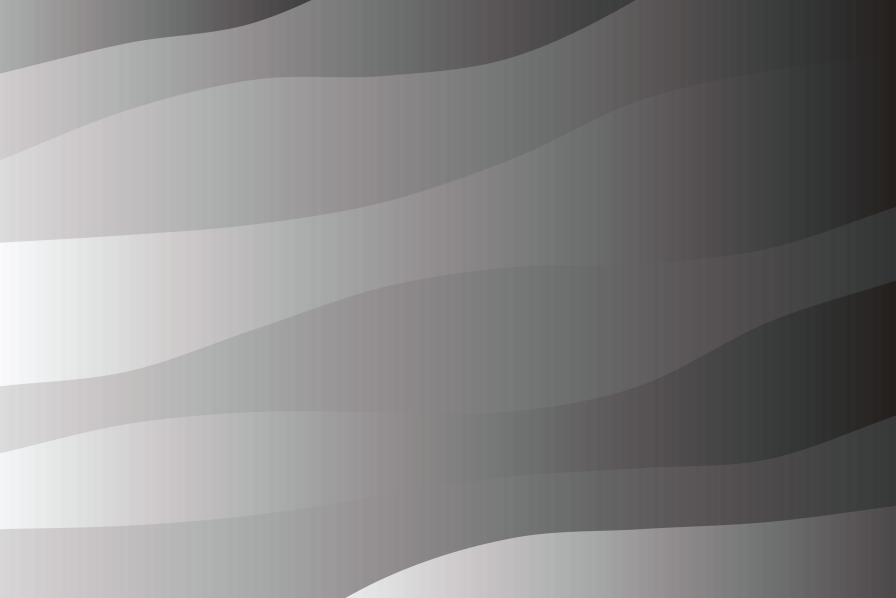
Reproduce this background procedurally as a Shadertoy shader.

```glsl
// Overlapping wavy grey bands, each shaded from light at the left to dark
// at the right. Every band starts at a smooth curve, given by eight evenly
// spaced depths below the top, and covers the bands painted before it.

// Cubic weight of a control value at signed distance d from it
float splineWeight(float d) {
    d = abs(d);
    if (d < 1.0) return (1.5 * d - 2.5) * d * d + 1.0;
    if (d < 2.0) return ((-0.5 * d + 2.5) * d - 4.0) * d + 2.0;
    return 0.0;
}

// Smooth curve through eight depths, extended straight past both ends
float waveDepth(float x, vec4 left, vec4 right) {
    float s = x * 7.0;
    float depth = (2.0 * left.x - left.y) * splineWeight(s + 1.0)
                + (2.0 * right.w - right.z) * splineWeight(s - 8.0);
    for (int i = 0; i < 4; i++) {
        depth += left[i] * splineWeight(s - float(i));
        depth += right[i] * splineWeight(s - float(i + 4));
    }
    return depth;
}

// Brightness from four evenly spaced stops
float ramp(float x, vec4 stops) {
    float s = x * 3.0;
    float tone = mix(stops.x, stops.y, clamp(s, 0.0, 1.0));
    tone = mix(tone, stops.z, clamp(s - 1.0, 0.0, 1.0));
    return mix(tone, stops.w, clamp(s - 2.0, 0.0, 1.0));
}

// Lay a shaded band over everything below its upper edge
float cover(float tone, vec2 p, float edge, vec4 stops) {
    float soft = 0.7 / iResolution.y;
    return mix(tone, ramp(p.x, stops), smoothstep(-soft, soft, p.y - edge));
}

// Faint vertical grain from layered sines
float grain(float x) {
    return 0.0025 * (sin(x * 410.0) + sin(x * 673.0 + 1.3));
}

// Greys drift between warm and neutral as they darken
vec3 tint(float tone) {
    float warmth = 0.003 + 0.007 * cos(6.2832 * (tone - 0.56) / 0.225);
    vec3 color = vec3(tone) + warmth * vec3(1.0, -0.7, -0.4);
    color += vec3(0.004, 0.0, -0.014) * (1.0 - smoothstep(0.11, 0.2, tone));
    return color + vec3(-0.008, 0.004, 0.012) * smoothstep(0.9, 0.98, tone);
}

void mainImage(out vec4 fragColor, in vec2 fragCoord) {
    // x runs to the right, y is the depth below the top
    vec2 p = fragCoord / iResolution.xy;
    p.y = 1.0 - p.y;

    // Bands from top to bottom
    float tone = ramp(p.x, vec4(0.68, 0.26, 0.20, 0.20));
    float edge = waveDepth(p.x, vec4(0.123, 0.072, 0.037, -0.062),
                                vec4(-0.19, -0.29, -0.39, -0.49));
    tone = cover(tone, p, edge, vec4(0.81, 0.52, 0.25, 0.15));

    edge = waveDepth(p.x, vec4(0.268, 0.184, 0.133, 0.127),
                          vec4(0.096, -0.004, -0.15, -0.29));
    tone = cover(tone, p, edge, vec4(0.86, 0.61, 0.39, 0.13));

    edge = waveDepth(p.x, vec4(0.406, 0.393, 0.375, 0.338),
                          vec4(0.266, 0.168, 0.119, 0.090));
    tone = cover(tone, p, edge, vec4(0.98, 0.68, 0.42, 0.13));

    edge = waveDepth(p.x, vec4(0.646, 0.621, 0.550, 0.480),
                          vec4(0.447, 0.441, 0.416, 0.346));
    tone = cover(tone, p, edge, vec4(0.86, 0.62, 0.41, 0.20));

    edge = waveDepth(p.x, vec4(0.758, 0.709, 0.689, 0.689),
                          vec4(0.688, 0.645, 0.539, 0.469));
    tone = cover(tone, p, edge, vec4(0.96, 0.65, 0.37, 0.13));

    edge = waveDepth(p.x, vec4(0.885, 0.879, 0.861, 0.828),
                          vec4(0.797, 0.783, 0.768, 0.695));
    tone = cover(tone, p, edge, vec4(0.84, 0.63, 0.40, 0.22));

    edge = waveDepth(p.x, vec4(1.40, 1.25, 1.094, 0.967),
                          vec4(0.900, 0.885, 0.873, 0.846));
    tone = cover(tone, p, edge, vec4(0.97, 0.97, 0.65, 0.29));

    fragColor = vec4(clamp(tint(tone + grain(p.x)), 0.0, 1.0), 1.0);
}
```
